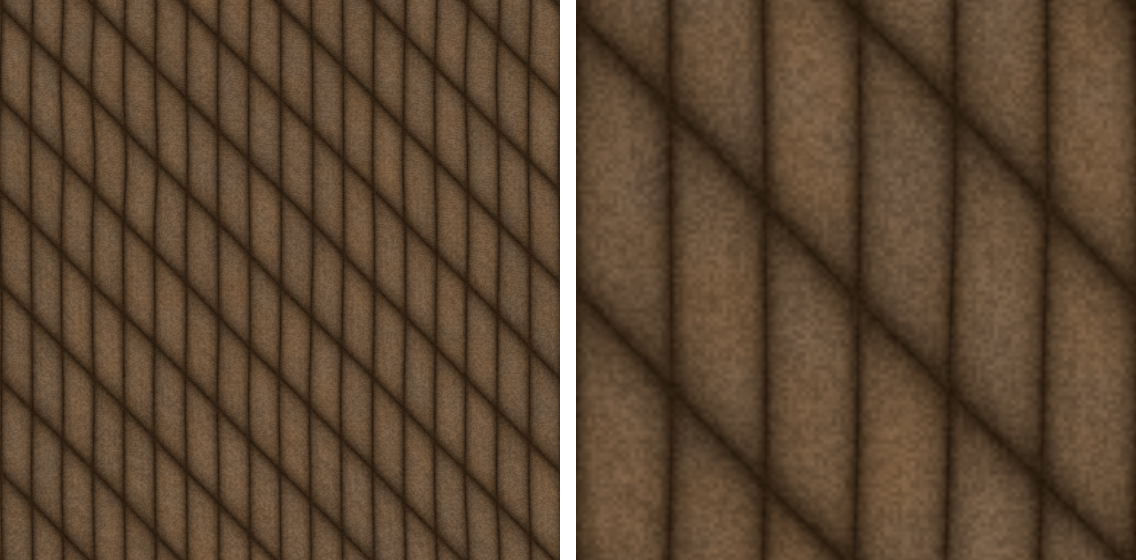
Left, the full canvas; right, a detail of the centre.
Write a Shadertoy shader that draws this pattern.

```glsl
float hash(vec2 p) {
    return fract(sin(dot(p, vec2(127.1, 311.7))) * 43758.5453);
}

// Value noise that wraps after a whole number of cells
float noise(vec2 p, vec2 period) {
    vec2 i = floor(p), f = fract(p);
    f = f * f * (3.0 - 2.0 * f);
    vec2 a = mod(i, period), b = mod(i + 1.0, period);
    return mix(mix(hash(a), hash(vec2(b.x, a.y)), f.x),
               mix(hash(vec2(a.x, b.y)), hash(b), f.x), f.y);
}

float tiledNoise(vec2 uv, float cells) {
    return noise(uv * cells, vec2(cells));
}

// Distance to the nearest whole number
float edgeDistance(float x) {
    return 0.5 - abs(fract(x) - 0.5);
}

void mainImage(out vec4 fragColor, in vec2 fragCoord) {
    vec2 uv = fragCoord / iResolution.xy;
    vec2 diagonal = vec2(uv.x + uv.y, uv.x - uv.y);

    // Slightly wandering grooves: 18 upright, 6 slanted
    float wander = (tiledNoise(uv, 7.0) - 0.5) * 0.007;
    float drift = (tiledNoise(uv + 0.37, 6.0) - 0.5) * 0.007;
    vec2 strand = vec2((uv.x + wander) * 18.0, (diagonal.x + drift) * 6.0 + 0.05);
    float upright = edgeDistance(strand.x) / 18.0;
    float slanted = edgeDistance(strand.y) / (6.0 * sqrt(2.0));

    // Rounded strands sinking into the grooves
    float relief = (1.0 - exp(-upright / 0.006)) * (1.0 - exp(-slanted / 0.0105));

    // Fibre streaks, soft stains and fine grain
    float streaks = noise(diagonal * vec2(72.0, 18.0), vec2(72.0, 18.0)) - 0.5;
    float stain = tiledNoise(uv + 0.61, 16.0) - 0.5;
    float grain = tiledNoise(uv, 384.0) * 0.65 + tiledNoise(uv + 0.19, 210.0) * 0.35 - 0.5;
    float tone = hash(mod(floor(strand), vec2(18.0, 6.0)) + 3.0) - 0.5;

    float light = relief * (0.87 + 0.07 * tone + 0.10 * streaks + 0.08 * stain);
    light += grain * mix(0.24, 0.46, relief);

    vec3 color = mix(vec3(0.17, 0.115, 0.06), vec3(0.49, 0.385, 0.285), light);
    float rust = tiledNoise(uv + 0.83, 34.0) - 0.5 + 0.4 * tone;
    color += vec3(0.018, -0.003, -0.026) * rust * relief;

    fragColor = vec4(clamp(color, 0.0, 1.0), 1.0);
}
```
